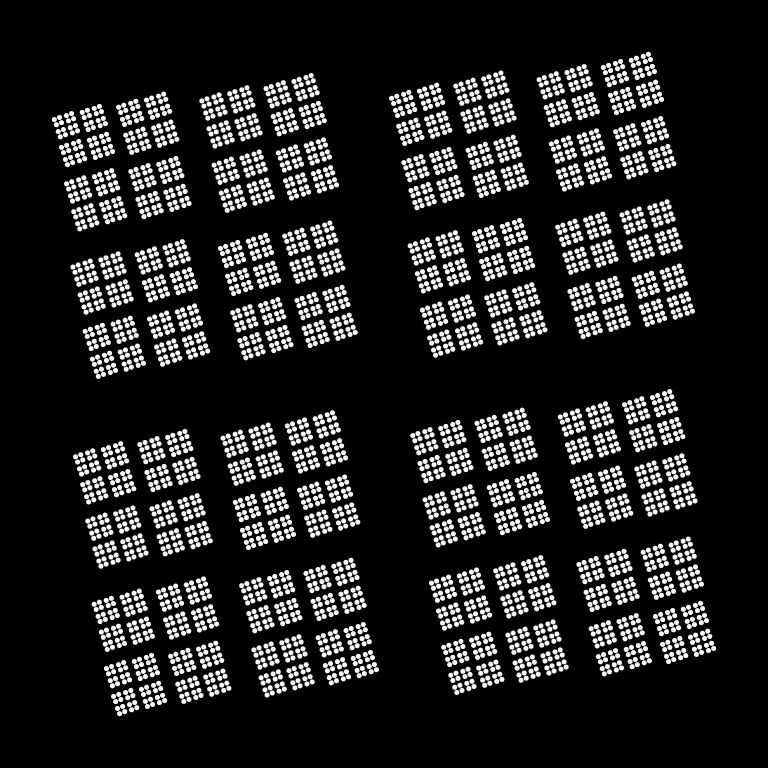
This pattern is drawn by a Shadertoy shader. Its source:

```glsl
// Twisted Cantor dust: six nested 2x2 splits, each turned a little further, ending in round dots.

const int LEVELS = 6;
const float SHRINK = 0.44;      // spacing of each level relative to its parent
const float TWIST = 0.0628;     // extra turn per level, in radians
const float DOT_RADIUS = 0.45;  // relative to the finest spacing
const vec3 BACKGROUND = vec3(0.0);
const vec3 DOT_COLOR = vec3(0.99);

// Coordinates of p in a frame turned counterclockwise by angle.
vec2 toTurnedFrame(vec2 p, float angle) {
    float c = cos(angle), s = sin(angle);
    return vec2(c * p.x + s * p.y, c * p.y - s * p.x);
}

// Folds the four quadrants onto one cell centered at the origin.
vec2 foldQuadrants(vec2 p, float spacing) {
    return abs(p) - 0.5 * spacing;
}

// Same cell without mirroring, so that the twist keeps its direction.
vec2 splitQuadrants(vec2 p, float spacing) {
    vec2 side = mix(vec2(-1.0), vec2(1.0), step(0.0, p));
    return side * foldQuadrants(p, spacing);
}

// Signed distance to the nearest dot of the dust.
float dustDistance(vec2 p, int levels, float shrink, float twist, float dotRadius) {
    float spacing = 1.0;
    for (int i = 0; i < levels; i++) {
        spacing *= shrink;
        p = splitQuadrants(toTurnedFrame(p, twist), spacing);
    }
    return length(p) - dotRadius * spacing;
}

// Antialiased coverage over an edge one pixel wide.
float coverage(float dist, float pixel) {
    return clamp(0.5 - dist / pixel, 0.0, 1.0);
}

void mainImage(out vec4 fragColor, in vec2 fragCoord) {
    float pixel = 1.0 / min(iResolution.x, iResolution.y);
    vec2 p = (fragCoord - 0.5 * iResolution.xy) * pixel;

    float dist = dustDistance(p, LEVELS, SHRINK, TWIST, DOT_RADIUS);
    fragColor = vec4(mix(BACKGROUND, DOT_COLOR, coverage(dist, pixel)), 1.0);
}
```
